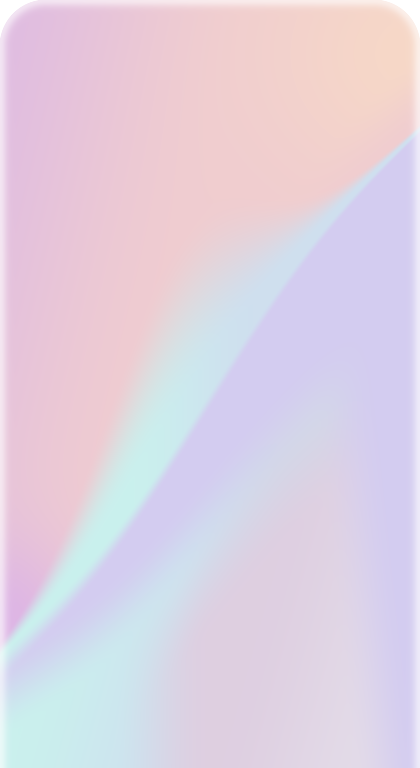
A Shadertoy shader for this background:

```glsl
// Pastel silk backdrop: a pink sheet, a mint fold and a lavender wave in a soft rounded frame.

const vec3 LAVENDER = vec3(.828, .800, .940);
const vec3 MINT     = vec3(.790, .940, .930);
const vec3 SKY      = vec3(.810, .875, .935);
const vec3 LILAC    = vec3(.868, .730, .890);
const vec3 PINK     = vec3(.938, .800, .815);
const vec3 PEACH    = vec3(.965, .845, .780);

// Gaussian spot of the given radii
float glow(vec2 p, vec2 center, vec2 radius) {
    vec2 d = (p - center) / radius;
    return exp(-dot(d, d));
}

// Height of the main diagonal crease
float crease(float x) {
    return .14 + .69 * x - .027 * sin(6.2832 * x);
}

// Sheet above the crease; rise is the height over it
vec3 upperSheet(vec2 p, float rise) {
    vec3 col = mix(LILAC, PINK, smoothstep(-.12, .62, p.x + .45 * (1. - p.y)));
    float warm = glow(p, vec2(1., .93), vec2(.36, .17));
    col = mix(col, PEACH, warm * smoothstep(-.01, .11, rise));
    col = mix(col, vec3(.86, .70, .905), .9 * glow(p, vec2(0., .19), vec2(.2, .11)));

    // Mint fold, widest near the middle of the crease
    float bulge = (p.x - .43) / .26;
    float width = .16 * exp(-bulge * bulge) + .004;
    vec3 fold = mix(MINT, SKY, smoothstep(.3, .62, p.x));
    return mix(fold, col, smoothstep(.3, 1.65, rise / width));
}

// Wave below the crease; depth is the distance under it
vec3 lowerWave(vec2 p, float depth) {
    float inner = depth - .03 - .2 * p.x;
    float right = .93 - .2 * p.y;
    float body = smoothstep(-.035, .075, inner)
               * (1. - smoothstep(right - .1, right + .07, p.x));

    vec3 col = mix(MINT, SKY, smoothstep(0., .45, p.x - .5 * p.y));
    col = mix(col, vec3(.825, .845, .910), smoothstep(.4, .7, p.x));
    vec3 blush = mix(vec3(.870, .810, .880), vec3(.890, .860, .910),
                     smoothstep(.5, .9, p.x - .5 * p.y));
    float blushMask = smoothstep(.03, .18, inner) * smoothstep(.27, .5, p.x);
    return mix(LAVENDER, mix(col, blush, blushMask), body);
}

void mainImage(out vec4 fragColor, in vec2 fragCoord) {
    vec2 uv = fragCoord / iResolution.xy;
    float rise = uv.y - crease(uv.x);

    // Join the two sheets; the crease sharpens towards the right
    float soft = .004 + .028 * (1. - uv.x);
    vec3 col = mix(lowerWave(uv, -rise), upperSheet(uv, rise),
                   smoothstep(-soft, soft * .3, rise));

    // White frame, rounded at the top, with an inner glow
    float radius = .11;
    float height = iResolution.y / iResolution.x;
    vec2 q = vec2(abs(uv.x - .5) - .5, (uv.y - 1.) * height) + radius;
    float edge = length(max(q, 0.)) + min(max(q.x, q.y), 0.) - radius;
    float aa = 1. / iResolution.x;
    float rim = .6 * exp(-edge * edge / .00025);
    col = mix(col, vec3(1.), max(rim, smoothstep(-aa, aa, edge)));

    fragColor = vec4(col, 1.);
}
```
